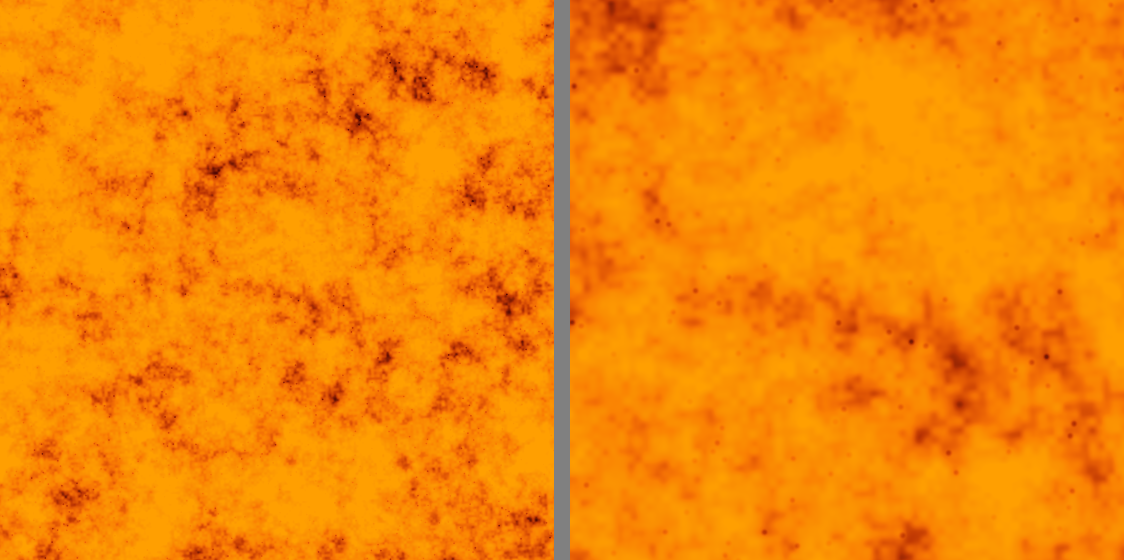
Left: the whole. Right: its middle third, enlarged.
Reproduce this texture procedurally as a WebGL 1 fragment shader.

```glsl
precision highp float;

uniform vec2 u_resolution;

const vec3 AMBER  = vec3(1.00, 0.625, 0.005);
const vec3 GOLD   = vec3(0.99, 0.600, 0.01);
const vec3 ORANGE = vec3(0.98, 0.555, 0.01);
const vec3 TANGERINE = vec3(0.98, 0.505, 0.01);
const vec3 RUST   = vec3(0.95, 0.43, 0.02);
const vec3 BRICK  = vec3(0.885, 0.345, 0.02);
const vec3 UMBER  = vec3(0.74, 0.21, 0.01);
const vec3 CHAR   = vec3(0.32, 0.03, 0.01);

float hash(vec2 cell) {
  vec3 q = fract(cell.xyx * vec3(0.1031, 0.1030, 0.0973));
  q += dot(q, q.yzx + 33.33);
  return fract((q.x + q.y) * q.z);
}

float valueNoise(vec2 p) {
  vec2 cell = floor(p);
  vec2 f = fract(p);
  vec2 w = f * f * (3.0 - 2.0 * f);
  float low = mix(hash(cell), hash(cell + vec2(1.0, 0.0)), w.x);
  float high = mix(hash(cell + vec2(0.0, 1.0)), hash(cell + 1.0), w.x);
  return mix(low, high, w.y);
}

mat2 rotation(float angle) {
  float c = cos(angle);
  float s = sin(angle);
  return mat2(c, s, -s, c);
}

// Octave sum scaled to zero mean and unit deviation
float mottle(vec2 p, float frequency, float persistence) {
  const float NOISE_DEVIATION = 0.2145;
  mat2 turn = rotation(0.93);
  vec2 q = p * frequency;
  float sum = 0.0;
  float power = 0.0;
  float amplitude = 1.0;
  for (int i = 0; i < 5; i++) {
    q = turn * q + vec2(17.3, 41.7);
    sum += amplitude * (valueNoise(q) - 0.5);
    power += amplitude * amplitude;
    amplitude *= persistence;
    q *= 1.97;
  }
  return sum / (NOISE_DEVIATION * sqrt(power));
}

// Sparse round dots, one at most in each cell
float specks(vec2 p, float frequency, float share) {
  vec2 q = rotation(0.4) * p * frequency + 83.0;
  vec2 cell = floor(q);
  vec2 center = 0.35 + 0.3 * vec2(hash(cell + 5.7), hash(cell + 29.1));
  float dot_ = 1.0 - smoothstep(0.05, 0.35, length(fract(q) - center));
  return dot_ * step(hash(cell), share);
}

vec3 blend(vec3 below, vec3 above, float start, float end, float x) {
  return mix(below, above, clamp((x - start) / (end - start), 0.0, 1.0));
}

// Burn level to colour, from clear amber to charred spots
vec3 burnColor(float level) {
  vec3 color = blend(AMBER, GOLD, -1.5, -0.9, level);
  color = blend(color, ORANGE, -0.9, -0.09, level);
  color = blend(color, TANGERINE, -0.09, 0.55, level);
  color = blend(color, RUST, 0.55, 1.10, level);
  color = blend(color, BRICK, 1.10, 1.64, level);
  color = blend(color, UMBER, 1.64, 2.33, level);
  return blend(color, CHAR, 2.33, 3.2, level);
}

void main() {
  vec2 p = gl_FragCoord.xy / u_resolution.y;
  float level = mottle(p, 13.5, 0.79) + specks(p, 130.0, 0.06);
  gl_FragColor = vec4(burnColor(level), 1.0);
}
```
